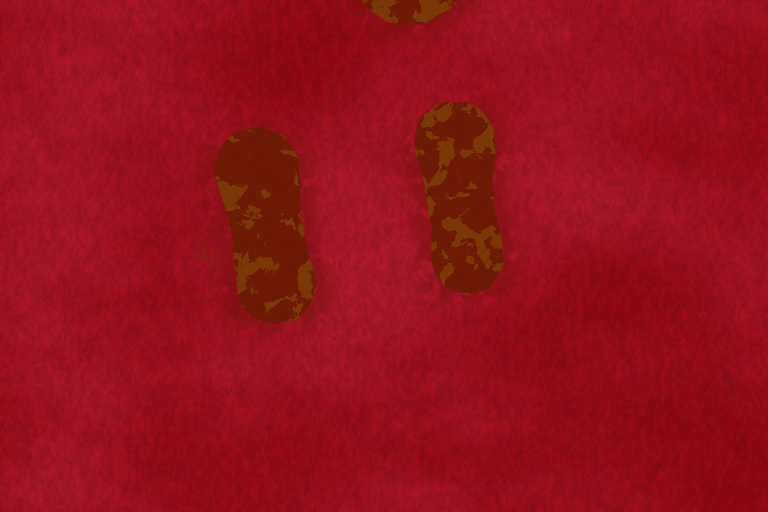
Give the GLSL for this texture, as a Shadertoy shader.

```glsl
// Crimson plush carpet with brown, gold-flecked shoe prints and faint smudges.

float hash(vec2 p) {
    return fract(sin(dot(p, vec2(127.1, 311.7))) * 43758.5453);
}

float noise(vec2 p) {
    vec2 i = floor(p), f = fract(p);
    f = f * f * (3.0 - 2.0 * f);
    return mix(mix(hash(i), hash(i + vec2(1, 0)), f.x),
               mix(hash(i + vec2(0, 1)), hash(i + vec2(1, 1)), f.x), f.y);
}

float fbm(vec2 p) {
    float sum = 0.0, amp = 0.5;
    for (int i = 0; i < 5; i++) {
        sum += amp * noise(p);
        p = mat2(1.6, 1.2, -1.2, 1.6) * p + 7.3;
        amp *= 0.5;
    }
    return sum / 0.97;
}

// Sole: a tapered capsule from ball to heel, pinched at the waist
float sole(vec2 p, vec2 ball, vec2 heel, float ballR, float heelR) {
    vec2 axis = heel - ball;
    float t = clamp(dot(p - ball, axis) / dot(axis, axis), 0.0, 1.0);
    float pinch = 0.009 * pow(sin(3.14159 * t), 2.0);
    return length(p - ball - axis * t) - mix(ballR, heelR, t) + pinch;
}

float prints(vec2 p) {
    float left = sole(p, vec2(0.502, 0.670), vec2(0.539, 0.445), 0.081, 0.077);
    float right = sole(p, vec2(0.887, 0.723), vec2(0.914, 0.495), 0.079, 0.068);
    float upper = sole(p, vec2(0.785, 1.300), vec2(0.801, 1.066), 0.120, 0.115);
    return min(min(left, right), upper);
}

// Broad brushed patches: centre, radius, brightness
float nap(vec2 p) {
    const vec4 patches[11] = vec4[11](
        vec4(0.22, 0.83, 0.17, 0.6), vec4(0.12, 0.53, 0.17, 0.6),
        vec4(0.72, 0.55, 0.15, 0.7), vec4(1.13, 0.67, 0.18, 0.6),
        vec4(0.20, 0.23, 0.16, 0.5), vec4(0.10, 0.06, 0.10, 0.6),
        vec4(0.72, 0.30, 0.18, 0.3), vec4(1.00, 0.93, 0.14, 0.4),
        vec4(0.58, 0.92, 0.16, -0.7), vec4(1.18, 0.43, 0.16, -0.6),
        vec4(1.42, 0.12, 0.28, -0.7));
    float sum = 0.0;
    for (int i = 0; i < 11; i++) {
        vec2 d = (p - patches[i].xy) / patches[i].z;
        sum += patches[i].w * exp(-dot(d, d));
    }
    return sum;
}

vec3 carpet(vec2 p) {
    float tone = nap(p) + 1.5 * (fbm(p * vec2(4.0, 7.0) + 3.0) - 0.5);
    vec3 col = mix(vec3(0.545, 0.025, 0.075), vec3(0.645, 0.085, 0.165),
                   smoothstep(-0.9, 0.9, tone));
    // Short upright fibres over softer tufts
    float fibre = noise(p * vec2(210.0, 120.0) + 2.0 * noise(p * 40.0));
    float tuft = fbm(p * vec2(75.0, 42.0));
    return col * (1.0 + 0.13 * (fibre - 0.5) + 0.16 * (tuft - 0.5));
}

void mainImage(out vec4 fragColor, in vec2 fragCoord) {
    vec2 p = fragCoord / iResolution.y;
    float px = 1.0 / iResolution.y;
    vec3 col = carpet(p);

    // Ragged smudges around the soles, heaviest at the sides
    float rough = fbm(p * 48.0 + 11.0);
    float d = prints(p) + 0.006 * (noise(p * 45.0) - 0.5);
    float shifted = min(prints(p + vec2(0.025, 0.016)), prints(p - vec2(0.022, -0.008)));
    float reach = smoothstep(0.035, -0.015, shifted);
    float smudge = reach * smoothstep(0.42, 0.58, rough + 0.12 * reach);
    col = mix(col, vec3(0.47, 0.07, 0.045), 0.48 * smudge);
    float trail = length((p - vec2(0.405, 0.485)) / vec2(0.025, 0.10));
    col = mix(col, vec3(0.50, 0.13, 0.04),
              0.5 * smoothstep(1.2, 0.5, trail) * smoothstep(0.50, 0.60, rough));

    // Worn brown soles with gold flecks, denser at the heels
    float heelWear = exp(-pow(length((p - vec2(0.555, 0.47)) / vec2(0.07, 0.09)), 2.0))
                   + exp(-pow(length((p - vec2(0.91, 0.49)) / 0.07), 2.0))
                   + smoothstep(0.94, 0.98, p.y);
    float rim = smoothstep(-0.035, 0.0, d);
    float flecks = fbm(p * 42.0 + 1.5 * noise(p * 25.0))
                 + 0.30 * (fbm(p * 13.0 + 5.0) - 0.5) + 0.05 * heelWear + 0.03 * rim;
    vec3 stain = mix(vec3(0.425, 0.105, 0.015), vec3(0.48, 0.22, 0.02),
                     smoothstep(0.575, 0.615, flecks));
    stain *= 0.98 + 0.04 * noise(p * 150.0);
    col = mix(col, stain, 0.97 * smoothstep(1.2 * px, -1.2 * px, d));

    fragColor = vec4(col, 1.0);
}
```
